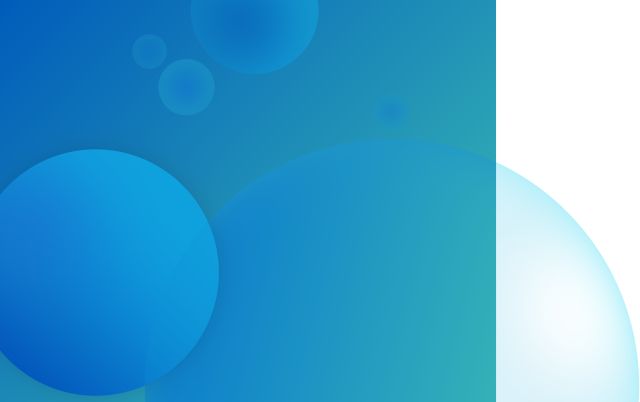
Write a WebGL 2 fragment shader that draws this background.

```glsl
#version 300 es
precision highp float;

uniform vec2 u_resolution;
out vec4 outColor;

// Lengths are in canvas heights; discs are (centre x, centre y, radius)
#define PANEL_EDGE 1.234
#define DOME vec3(0.975, 0.039, 0.615)
#define ORB vec3(0.238, 0.322, 0.3065)
#define TOP_ORB vec3(0.6335, 0.975, 0.159)
#define DOME_LIGHT vec2(1.480, 0.242)
#define PANEL_DARK vec3(0.00, 0.36, 0.73)
#define PANEL_TEAL vec3(0.17, 0.64, 0.71)
#define DOME_BLUE vec3(0.05, 0.50, 0.80)
#define DOME_TEAL vec3(0.20, 0.69, 0.72)
#define RIM_CYAN vec3(0.69, 0.94, 0.98)
#define ORB_DEEP vec3(0.00, 0.27, 0.70)
#define ORB_BRIGHT vec3(0.06, 0.63, 0.87)

float discDistance(vec2 p, vec3 disc) {
    return length(p - disc.xy) - disc.z;
}

// Antialiased coverage of a signed distance
float coverage(float d) {
    return clamp(0.5 - d * u_resolution.y, 0.0, 1.0);
}

// Diagonal gradient from the upper left corner
vec3 panelColor(vec2 p) {
    float t = (p.x + 1.0 - p.y) / 1.594;
    return mix(PANEL_DARK, PANEL_TEAL, clamp(t, 0.0, 1.15));
}

// Dome over the panel: tilted gradient with a soft upper rim
vec3 domeOnPanel(vec2 p, float d, vec3 under) {
    float t = dot(p - vec2(0.42, 0.03), vec2(1.0, -0.25)) / 0.80;
    vec3 color = mix(DOME_BLUE, DOME_TEAL, clamp(t, 0.0, 1.0));
    float rim = exp(d / 0.045);
    float upper = smoothstep(-0.2, 0.9, (p.y - DOME.y) / DOME.z);
    color = mix(color, vec3(0.12, 0.59, 0.80), 0.65 * rim * upper);
    return mix(color, under, 0.45 * rim * (1.0 - 0.6 * upper));
}

// Dome over white: radial highlight and cyan rim
vec3 domeOnWhite(vec2 p, float d) {
    float spread = smoothstep(0.02, 0.31, length(p - DOME_LIGHT));
    vec3 color = mix(vec3(1.0), vec3(0.86, 0.95, 0.98), spread);
    return mix(color, RIM_CYAN, 0.85 * exp(d / 0.055));
}

// Lit from the upper right, darkest at the lower left
vec3 orbColor(vec2 p) {
    vec2 q = (p - ORB.xy) / ORB.z;
    float t = 0.63 + 0.31 * q.x + 0.32 * q.y;
    vec3 color = mix(ORB_DEEP, ORB_BRIGHT, smoothstep(-0.15, 1.0, t));
    float violet = exp(-3.0 * dot(q - vec2(-0.55, 0.35), q - vec2(-0.55, 0.35)));
    return mix(color, vec3(0.10, 0.46, 0.81), 0.6 * violet);
}

vec3 addBubbles(vec3 color, vec2 p) {
    // Centre, radius, opacity
    vec4 bubbles[3] = vec4[3](
        vec4(0.464, 0.783, 0.0700, 0.65),
        vec4(0.372, 0.872, 0.0430, 0.35),
        vec4(0.973, 0.723, 0.0445, 0.45));
    for (int i = 0; i < 3; i++) {
        vec4 b = bubbles[i];
        float d = discDistance(p, b.xyz);
        float rim = smoothstep(-1.0, 0.0, d / b.z);
        vec3 tint = mix(vec3(0.07, 0.49, 0.82), vec3(0.10, 0.58, 0.78), rim);
        color = mix(color, tint, b.w * coverage(d));
    }
    return color;
}

void main() {
    vec2 p = gl_FragCoord.xy / u_resolution.y;
    float domeDist = discDistance(p, DOME);
    float dome = coverage(domeDist);

    // Panel with its floating discs
    vec3 panel = addBubbles(panelColor(p), p);
    float topDist = discDistance(p, TOP_ORB);
    float topFade = smoothstep(0.0, 0.21, length(p - vec2(0.59, 0.948)));
    vec3 topColor = mix(vec3(0.03, 0.43, 0.75), vec3(0.07, 0.59, 0.81), topFade);
    float topSide = smoothstep(-0.17, 0.06, p.x - TOP_ORB.x);
    panel = mix(panel, topColor, mix(0.55, 0.95, topSide) * coverage(topDist));
    panel = mix(panel, domeOnPanel(p, domeDist, panel), dome);

    // Left orb with a faint shadow and the dome showing through
    float orbDist = discDistance(p, ORB);
    panel *= 1.0 - 0.07 * exp(-max(orbDist, 0.0) / 0.025);
    vec3 orb = orbColor(p);
    orb = mix(orb, vec3(0.05, 0.57, 0.83), 0.25 * dome);
    panel = mix(panel, orb, coverage(orbDist));

    // White side, then the vertical panel edge
    vec3 white = mix(vec3(1.0), domeOnWhite(p, domeDist), dome);
    vec3 color = mix(white, panel, coverage(p.x - PANEL_EDGE));
    outColor = vec4(color, 1.0);
}
```
